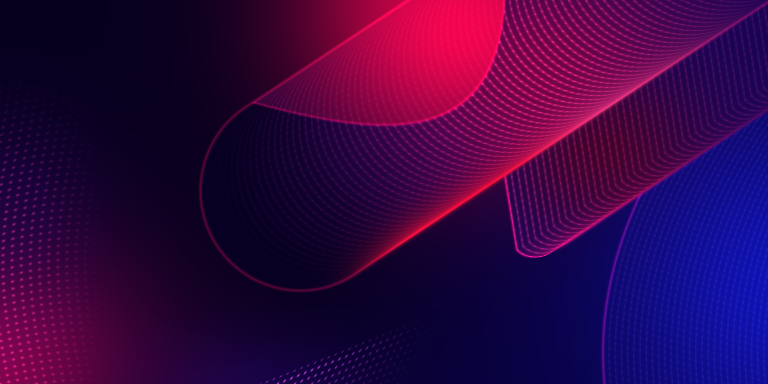
Give the GLSL for this background, as a WebGL 2 fragment shader.

```glsl
#version 300 es
precision highp float;
// Draws translucent rolled ribbons of glowing mesh over a dark navy backdrop.

uniform vec2 u_resolution;
out vec4 fragColor;

// Colours
const vec3 NIGHT = vec3(0.022, 0.0, 0.115);
const vec3 NAVY = vec3(0.035, 0.005, 0.26);
const vec3 BLUE = vec3(0.045, 0.07, 0.66);
const vec3 INDIGO = vec3(0.10, 0.015, 0.33);
const vec3 PLUM = vec3(0.44, 0.015, 0.26);
const vec3 CRIMSON = vec3(0.95, 0.02, 0.31);
const vec3 SCARLET = vec3(0.95, 0.05, 0.24);
const vec3 PINK = vec3(0.92, 0.20, 0.50);
const vec3 ORCHID = vec3(0.62, 0.20, 0.58);

// Layout, in units of the canvas height
const vec2 AXIS = vec2(0.835, 0.55);      // direction of the ribbons
const vec2 TUBE_END = vec2(0.93, -0.01);  // centre of the rounded end, ribbon frame
const float TUBE_RADIUS = 0.26;
const float SHEET_BOTTOM = -0.505;        // lower rim of the second ribbon
const float THREADS = 52.0;               // mesh lines per unit
const float TAU = 6.2832;

// Soft elliptical light
float glow(vec2 p, vec2 centre, vec2 radius) {
    vec2 q = (p - centre) / radius;
    return exp(-dot(q, q));
}

// Repeated soft lines, replaced by their mean where too dense to resolve
float threads(float phase) {
    float wave = pow(0.5 + 0.5 * cos(TAU * phase), 3.0);
    return mix(wave, 0.31, smoothstep(0.3, 0.75, fwidth(phase)));
}

float dots(vec2 phase) {
    return threads(phase.x) * threads(phase.y);
}

// Thin smooth stroke around distance zero
float stroke(float d, float width) {
    return exp(-d * d / (width * width));
}

void main() {
    vec2 p = gl_FragCoord.xy / u_resolution.y;
    float px = 1.0 / u_resolution.y;
    float u = dot(p, AXIS);
    float v = dot(p, vec2(-AXIS.y, AXIS.x));

    // Backdrop and broad lights
    vec3 col = mix(NIGHT, NAVY, smoothstep(0.6, 1.5, p.x - 0.35 * p.y));
    col = mix(col, BLUE, 0.95 * glow(p, vec2(2.05, 0.25), vec2(0.42, 0.42)));
    col = mix(col, INDIGO, 0.75 * glow(p, vec2(0.65, -0.02), vec2(0.32, 0.16)));
    col = mix(col, PLUM * 1.2, glow(p, vec2(-0.06, 0.06), vec2(0.42, 0.34)));
    col = mix(col, INDIGO, 0.5 * glow(p, vec2(0.0, 0.45), vec2(0.25, 0.25)));
    col = mix(col, CRIMSON, 0.85 * glow(p, vec2(1.15, 0.98), vec2(0.37, 0.38)));

    // Dotted veil at the left
    vec2 veil = vec2(p.x + 0.04 * sin(5.0 * p.y), p.y + 0.5 * p.x * p.x - 0.25 * p.x);
    float veilMask = smoothstep(0.3, 0.0, p.x) * smoothstep(0.85, 0.4, p.y);
    col += PINK * 0.5 * veilMask * dots(veil * vec2(42.0, 54.0));

    // Dotted strip at the bottom
    float stripDepth = 0.4 * (p.x - 0.677) - p.y;
    float stripMask = smoothstep(-px, 2.0 * px, stripDepth) * smoothstep(1.16, 0.75, p.x);
    vec2 stripGrid = vec2(p.x + 0.5 * stripDepth, stripDepth) * 56.0;
    col += ORCHID * 1.3 * stripMask * exp(-stripDepth / 0.12) * dots(stripGrid);

    // Blue sheet at the lower right
    float blueEdge = p.x - 1.57 - 0.57 * (p.y - 0.08) * (p.y - 0.08);
    float belowSheet = smoothstep(px, -px, v - SHEET_BOTTOM);
    float blueMask = smoothstep(-px, px, blueEdge) * belowSheet;
    float blueMesh = threads(blueEdge * 62.0) * (0.4 + 0.6 * threads((p.y + 0.3 * p.x) * 58.0));
    col += blueMask * (vec3(0.012, 0.008, 0.05) + vec3(0.08, 0.04, 0.13) * blueMesh);
    col += PLUM * 0.65 * belowSheet * stroke(blueEdge, 0.004);

    // Second ribbon, with a small rounded corner
    float corner = clamp((-0.44 - v) / 0.065, 0.0, 0.999);
    float sheetStart = 1.315 + 0.45 * max(v + 0.45, 0.0) + 0.08 * (1.0 - sqrt(1.0 - corner * corner));
    float along = u - sheetStart;
    float rise = v - SHEET_BOTTOM;
    float sheetMask = smoothstep(-px, px, along) * smoothstep(-px, px, rise);
    float sheetLight = exp(-max(along, 0.0) / 0.42);
    float sheetMesh = threads(along * THREADS) * (0.55 + 0.45 * threads(v * 60.0));
    vec3 sheet = mix(INDIGO, PLUM * 0.6, glow(p, vec2(1.58, 0.6), vec2(0.26, 0.22)));
    sheet += PINK * sheetMesh * (0.12 + 0.35 * sheetLight);
    sheet += SCARLET * 0.5 * exp(-max(rise, 0.0) / 0.025) * sheetLight;
    col = mix(col, sheet, 0.9 * sheetMask);
    col += CRIMSON * 0.55 * stroke(along, 0.004) * step(SHEET_BOTTOM, v) * step(v, -0.27);
    col += SCARLET * 0.5 * stroke(rise, 0.005) * smoothstep(0.0, 0.05, along) * sheetLight;

    // Large tube: a half-open capsule
    vec2 fromEnd = vec2(u, v) - TUBE_END;
    float tubeDist = length(vec2(min(fromEnd.x, 0.0), fromEnd.y)) - TUBE_RADIUS;
    float tubeMask = smoothstep(px, -px, tubeDist);
    float side = clamp(fromEnd.y / TUBE_RADIUS, -0.999, 0.999);
    float ring = fromEnd.x + TUBE_RADIUS * sqrt(1.0 - side * side);
    float mesh = threads(ring * THREADS) * (0.45 + 0.55 * threads(asin(side) * 15.0 + ring * 12.0));
    float bodyLight = glow(p, vec2(1.4, 0.8), vec2(0.4, 0.33));
    vec3 body = mix(NIGHT * 1.2, INDIGO, smoothstep(0.1, 0.75, ring));
    body = mix(body, PLUM, bodyLight);
    body += PINK * mesh * (0.1 * smoothstep(0.0, 0.3, ring) + 0.5 * bodyLight);

    // Folded inner face of the tube, lit red
    float t = u - 1.39;
    float fold = v + 0.052 - t * t * (2.15 + 1.3 * t);
    float redLight = glow(p, vec2(1.2, 0.93), vec2(0.42, 0.34));
    vec3 face = mix(INDIGO * 0.6, CRIMSON, redLight);
    face += PINK * mesh * 0.16 * (1.0 - 0.6 * redLight);
    body = mix(body, face, smoothstep(-px, px, fold));
    body += CRIMSON * 0.3 * stroke(fold, 0.005);
    col = mix(col, body, tubeMask);

    // Glowing lower rim and faint outline of the tube
    float rimLight = smoothstep(0.82, 1.15, u) * smoothstep(2.25, 1.6, u);
    float lower = smoothstep(0.0, -0.1, fromEnd.y);
    vec3 rimColour = mix(SCARLET, PINK, smoothstep(1.35, 1.75, u));
    float rim = tubeMask * exp(min(tubeDist, 0.0) / 0.035) + 0.5 * stroke(tubeDist, 0.006);
    col = mix(col, rimColour, clamp(0.85 * rim * rimLight * lower, 0.0, 1.0));
    col += SCARLET * 0.3 * stroke(tubeDist, 0.004) * (1.0 - rimLight * lower);

    fragColor = vec4(clamp(col, 0.0, 1.0), 1.0);
}
```
